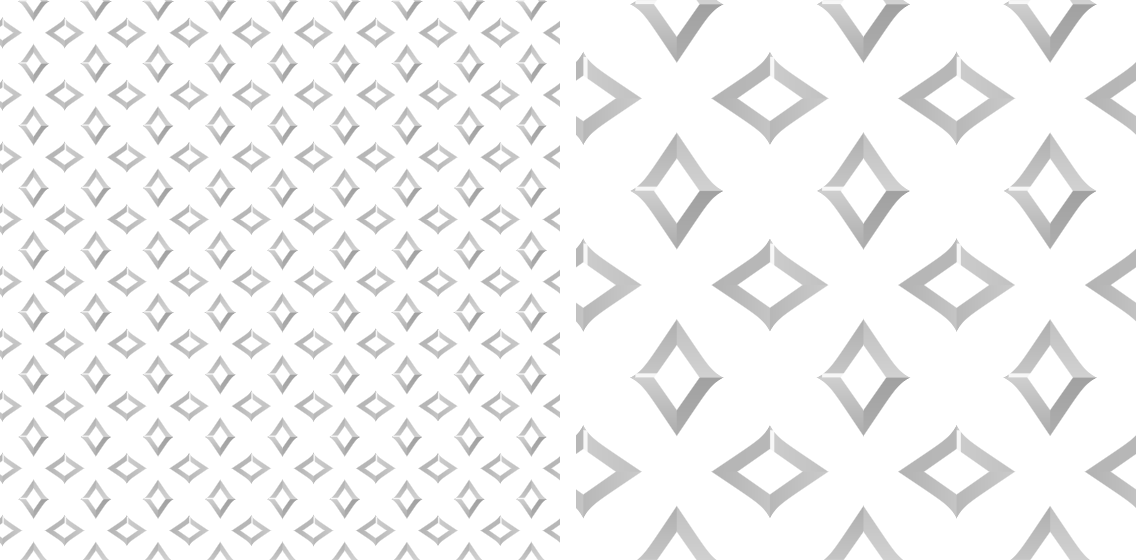
Left: the whole. Right: its middle third, enlarged.
A WebGL 2 fragment shader for this pattern:

```glsl
#version 300 es
precision highp float;
// Bevelled grey diamond frames on white, nine by nine repeats.
// Each cell holds an upright frame and one turned a quarter clockwise;
// both share one outline with flared side tips and a slit beside one tip.

uniform vec2 u_resolution;
out vec4 fragColor;

const float REPEATS = 9.0;

// Offset from the nearest repeat of a point given in cell units.
vec2 fromCentre(vec2 cell, vec2 centre) {
    return fract(cell - centre + 0.5) - 0.5;
}

// Coverage of the inside of a signed distance.
float fill(float dist, float pixel) {
    return clamp(0.5 - dist / pixel, 0.0, 1.0);
}

// Frame coverage: flared diamond minus its opening and the slit at the left tip.
float frame(vec2 p, float pixel) {
    vec2 a = abs(p);
    float edge = 0.21 * (1.0 - a.y / 0.3125) + 0.04 * exp(-a.y / 0.03);
    float outer = (a.x - edge) * 0.82;
    float opening = (a.x + a.y * 0.7 - 0.122) * 0.82;
    float slit = max(abs(p.y - 0.012) - 0.011, max(p.x + 0.08, -0.222 - p.x));
    return fill(outer, pixel) * (1.0 - fill(opening, pixel))
         * (1.0 - 0.85 * fill(slit, pixel));
}

// Facet tone; tones are ordered upper left, upper right, lower left, lower right.
float facets(vec2 p, vec4 sideTones, vec4 peakTones, float pixel) {
    vec4 tones = mix(sideTones, peakTones, clamp(abs(p.y) / 0.3, 0.0, 1.0));
    float right = fill(-p.x, pixel);
    float upper = fill(-p.y, pixel);
    return mix(mix(tones.z, tones.w, right), mix(tones.x, tones.y, right), upper);
}

void main() {
    vec2 cell = gl_FragCoord.xy / u_resolution * REPEATS;
    float pixel = 1.2 * REPEATS / min(u_resolution.x, u_resolution.y);

    // Upright frame, and the other turned so its left tip points up
    vec2 upright = fromCentre(cell, vec2(0.54, 0.977));
    vec2 q = fromCentre(cell, vec2(0.039, 0.473));
    vec2 turned = vec2(-q.y, q.x);

    float uprightTone = facets(upright, vec4(0.78, 0.82, 0.81, 0.63),
                               vec4(0.69, 0.76, 0.68, 0.68), pixel);
    float turnedTone = facets(turned, vec4(0.80, 0.72, 0.72, 0.77),
                              vec4(0.76, 0.79, 0.71, 0.70), pixel);

    // Paper with both frames on top
    float grey = mix(1.0, uprightTone, frame(upright, pixel));
    grey = mix(grey, turnedTone, frame(turned, pixel));
    fragColor = vec4(vec3(grey), 1.0);
}
```
